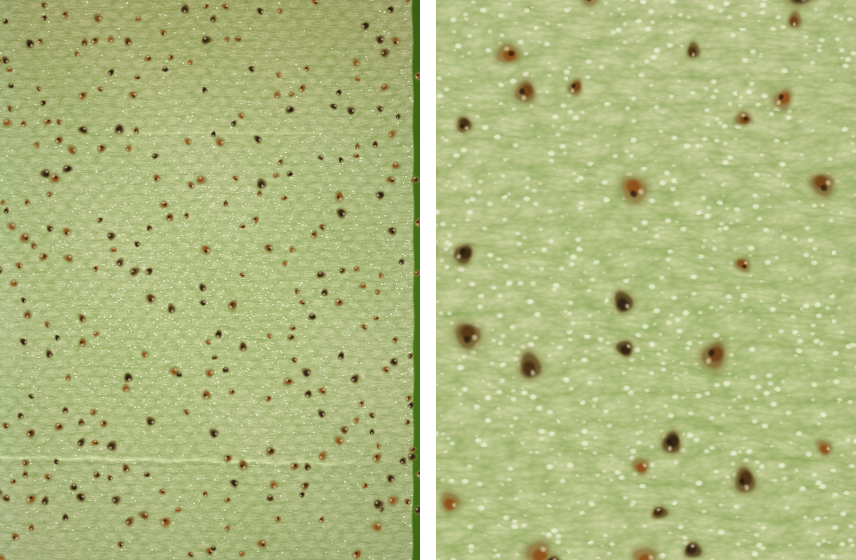
Left: the whole. Right: its middle third, enlarged.
This texture is drawn by a Shadertoy shader. Its source:

```glsl
// Pale green embossed damp paper strewn with small brown seeds, glints and a dark green right border.

vec2 hash2(vec2 p) {
    vec3 q = fract(p.xyx * vec3(0.1031, 0.1030, 0.0973));
    q += dot(q, q.yzx + 33.33);
    return fract((q.xx + q.yz) * q.zy);
}

// Cellular noise: distance to the nearest point, and that point's random pair.
vec3 cells(vec2 q) {
    vec3 nearest = vec3(9.0);
    for (int j = -1; j <= 1; j++)
    for (int i = -1; i <= 1; i++) {
        vec2 id = floor(q) + vec2(i, j);
        float d = length(id + hash2(id) - q);
        if (d < nearest.x) nearest = vec3(d, hash2(id + 71.0));
    }
    return nearest;
}

float waves(vec2 p) {
    return (sin(p.x * 7.0 + 2.0 * sin(p.y * 5.0)) + sin(p.y * 9.0 - p.x * 4.0 + 1.0)
          + sin(p.x * 17.0 + p.y * 13.0)) / 3.0;
}

// Staggered soft bumps pressed into the paper.
float emboss(vec2 p) {
    vec2 q = (p + 0.003 * vec2(sin(p.y * 31.0), sin(p.x * 23.0))) / vec2(0.041, 0.023);
    q.x += 0.5 * mod(floor(q.y), 2.0);
    vec2 c = fract(q) - 0.5;
    return smoothstep(0.55, 0.1, length(c)) - 0.4 - 0.3 * c.y;
}

vec3 paper(vec2 p) {
    vec3 col = vec3(0.672, 0.722, 0.492);
    vec2 fromLight = p - vec2(0.48, 0.62);
    float glow = exp(-dot(fromLight, fromLight) * 7.0);

    // Broad tint and lighting
    col += waves(p) * vec3(0.020, 0.010, 0.022);
    col += smoothstep(0.9, 1.33, p.y) * vec3(0.0, -0.025, -0.045);
    col += smoothstep(0.07, 0.0, p.x) * vec3(0.01, 0.02, 0.03);
    col *= 1.05 - 0.2 * dot(fromLight, fromLight);

    // Bumps and horizontal fibres
    col += emboss(p) * vec3(0.055, 0.045, 0.065);
    vec2 bent = p + vec2(0.0, 0.003 * sin(p.x * 40.0 + p.y * 60.0));
    float fibre = cells(bent * vec2(48.0, 170.0)).x - 0.45;
    float grit = cells(bent * vec2(140.0, 290.0)).x - 0.45;
    col -= fibre * vec3(0.115, 0.070, 0.120) + grit * vec3(0.080, 0.065, 0.080);

    // Pressed creases
    float fold = p.y - 0.245 + 0.018 * p.x + 0.002 * sin(p.x * 50.0);
    col += 0.10 * exp(-pow(fold / 0.0045, 2.0)) * smoothstep(0.92, 0.8, p.x);
    col -= 0.03 * exp(-pow((fold + 0.011) / 0.006, 2.0));
    float faint = (p.y - 1.016) / 0.003;
    col += 0.06 * exp(-faint * faint) * smoothstep(0.25, 0.35, p.x) * smoothstep(0.85, 0.7, p.x);

    // Wet glints, dense around the lamp reflection
    vec3 g = cells(p * vec2(105.0, 135.0));
    float chance = 0.05 + 0.5 * glow + 0.3 * smoothstep(0.94, 0.98, p.x);
    float size = 0.16 + 0.26 * g.z;
    float glint = step(g.y, chance) * smoothstep(size, size * 0.3, g.x);
    return mix(col, vec3(0.93, 0.95, 0.84), glint * (0.3 + 0.5 * g.z));
}

vec3 addSeeds(vec3 col, vec2 p, float px) {
    const float pitch = 0.042;
    vec2 home = floor(p / pitch);
    for (int j = -1; j <= 1; j++)
    for (int i = -1; i <= 1; i++) {
        vec2 id = home + vec2(i, j);
        vec2 kind = hash2(id + 19.0), look = hash2(id + 137.0);
        if (kind.x > 0.36 + 0.18 * waves(id * pitch * 1.7 + 3.0)) continue;

        // Slightly squashed, turned and lumpy outline
        vec2 d = p - (id + 0.08 + 0.84 * hash2(id)) * pitch;
        float turn = look.x * 6.283;
        d = mat2(cos(turn), sin(turn), -sin(turn), cos(turn)) * d;
        d.y *= 1.0 + 0.35 * look.y;
        float r = mix(0.0068, 0.0125, kind.y * kind.y);
        float edge = px / r;
        float a = atan(d.y, d.x);
        float rad = length(d) / r * (1.0 + 0.08 * sin(3.0 * a + turn));

        // Damp halo, shell, kernel and shine
        float dark = smoothstep(0.25, 0.85, fract(look.y * 7.0 + kind.y));
        vec3 shell = mix(vec3(0.57, 0.43, 0.21), vec3(0.34, 0.27, 0.13), dark);
        vec3 kernel = mix(vec3(0.56, 0.30, 0.07), vec3(0.17, 0.12, 0.06), dark);
        col = mix(col, vec3(0.54, 0.52, 0.28), 0.6 * smoothstep(1.55, 0.75, rad));
        col = mix(col, shell, (0.6 + 0.3 * dark) * smoothstep(1.0 + edge, 0.7 - edge, rad));
        float core = length(d / r - vec2(0.15, -0.12));
        col = mix(col, kernel, 0.85 * smoothstep(0.65 + edge, 0.3, core));
        float pip = length(d / r - 0.3 * vec2(cos(turn), -sin(turn)));
        col = mix(col, vec3(0.12, 0.08, 0.04), 0.7 * step(0.5, look.x) * smoothstep(0.3 + edge, 0.1, pip));
        float shine = length(d / r - 0.5 * vec2(sin(turn), cos(turn)));
        col = mix(col, vec3(0.88, 0.86, 0.72), 0.65 * smoothstep(0.25 + edge, 0.05, shine));
    }
    return col;
}

void mainImage(out vec4 fragColor, in vec2 fragCoord) {
    float px = 1.0 / iResolution.x;
    vec2 p = fragCoord * px;

    // Dark green border beyond the slightly ragged paper edge
    float rim = 0.981 + 0.003 * sin(p.y * 2.4) + 0.0012 * sin(p.y * 47.0);
    vec3 border = vec3(0.26, 0.44, 0.08) * (0.93 + 0.09 * sin(p.y * 3.0));
    vec3 col = mix(paper(p), border, smoothstep(rim - px, rim + px + 0.002, p.x));

    fragColor = vec4(addSeeds(col, p, px), 1.0);
}
```
